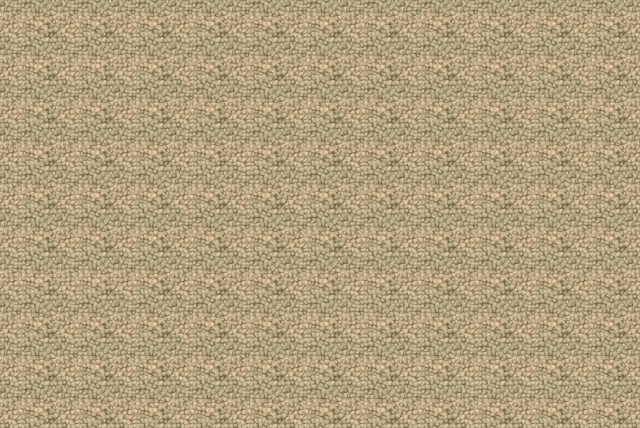
Write a Shadertoy shader that draws this pattern.

```glsl
const vec2 TILE_SIZE = vec2(0.1333, 0.1003);   // in canvas heights
const vec2 TUFTS_PER_TILE = vec2(13.0, 10.0);
const vec2 NO_REPEAT = vec2(512.0);

const vec3 SHADOW_TAN = vec3(0.50, 0.43, 0.29);
const vec3 LIGHT_SAND = vec3(0.85, 0.778, 0.64);
const vec3 WARM_TINT = vec3(0.030, -0.008, -0.008);

vec2 hash2(vec2 p) {
    vec2 q = vec2(dot(p, vec2(127.1, 311.7)), dot(p, vec2(269.5, 183.3)));
    return fract(sin(q) * 43758.55);
}

float cornerSlope(vec2 corner, vec2 offset, vec2 period) {
    float angle = 6.2832 * hash2(mod(corner, period) + 17.0).x;
    return dot(vec2(cos(angle), sin(angle)), offset);
}

// Gradient noise that wraps at the given period
float gradientNoise(vec2 p, vec2 period) {
    vec2 i = floor(p), f = fract(p);
    vec2 u = f * f * f * (f * (f * 6.0 - 15.0) + 10.0);
    vec2 ex = vec2(1.0, 0.0), ey = vec2(0.0, 1.0);
    float bottom = mix(cornerSlope(i, f, period), cornerSlope(i + ex, f - ex, period), u.x);
    float top = mix(cornerSlope(i + ey, f - ey, period), cornerSlope(i + 1.0, f - 1.0, period), u.x);
    return mix(bottom, top, u.y);
}

float tileNoise(vec2 tile, vec2 frequency) {
    return gradientNoise(tile * frequency, frequency);
}

// Soft spot that recurs once in every tile
float tileSpot(vec2 tile, vec2 centre, vec2 radius) {
    vec2 d = (fract(tile - centre + 0.5) - 0.5) / radius;
    return exp(-dot(d, d));
}

// Rounded tufts: x = seam, y = dome, z = side light, w = own tone
vec4 tufts(vec2 p, vec2 period, float looseness) {
    vec2 base = floor(p);
    float nearest = 8.0, second = 8.0;
    vec2 toCentre = vec2(0.0);
    float ownTone = 0.0;
    for (int j = -1; j <= 1; j++)
    for (int i = -1; i <= 1; i++) {
        vec2 cell = base + vec2(i, j);
        vec2 shared = hash2(mod(cell, period) + 3.7);
        vec2 jitter = mix(shared, hash2(cell + 91.3), looseness);
        vec2 d = cell + 0.11 + 0.78 * jitter - p;
        float dist = length(d);
        if (dist < nearest) {
            second = nearest;
            nearest = dist;
            toCentre = d;
            ownTone = hash2(shared * 37.0).x;
        } else {
            second = min(second, dist);
        }
    }
    float seam = 1.0 - smoothstep(0.0, 0.6, second - nearest);
    float dome = 1.0 - 1.7 * nearest * nearest;
    return vec4(seam, dome, dot(toCentre, vec2(0.45, -0.9)), ownTone);
}

vec3 carpet(vec2 uv) {
    vec2 tile = uv / TILE_SIZE;

    // Slow drift and wear differ from row to row
    float drift = gradientNoise(tile * vec2(0.2, 0.8) + 5.3, NO_REPEAT);
    float wear = smoothstep(0.12, 0.5, gradientNoise(tile * vec2(0.28, 0.8) + 31.7, NO_REPEAT));
    tile.x += 0.03 * drift;

    // Bend the tuft grid so that no straight rows remain
    vec2 bend = vec2(tileNoise(tile, vec2(6.0, 5.0)), tileNoise(tile, vec2(5.0, 4.0)));
    vec4 tuft = tufts(tile * TUFTS_PER_TILE + 0.5 * bend, TUFTS_PER_TILE, 0.35 * wear);

    float patches = tileNoise(tile, vec2(5.0, 4.0));
    float fuzz = tileNoise(tile, vec2(20.0, 15.0));
    float grain = tileNoise(tile, vec2(29.0, 22.0));

    // Fuzz closes some seams and deepens others
    float seamDepth = 0.08 + 0.62 * smoothstep(-0.35, 0.45, tileNoise(tile, vec2(11.0, 9.0)));

    // Dark clumps and a dim band in each tile
    float clump = tileSpot(tile, vec2(0.96, 0.17), vec2(0.08, 0.07));
    clump += 0.7 * tileSpot(tile, vec2(0.47, 0.90), vec2(0.08, 0.07));
    clump += 0.4 * tileSpot(tile, vec2(0.72, 0.25), vec2(0.06, 0.05));
    float band = cos(6.2832 * (tile.y - 0.92));

    float tone = 0.78 - seamDepth * tuft.x + 0.28 * (tuft.y - 0.7);
    tone += 0.36 * tuft.z + 0.22 * (tuft.w - 0.5);
    tone += 0.06 * patches + 0.34 * fuzz + 0.30 * grain;
    tone -= clump * (1.0 - 0.5 * wear) * (0.20 + 0.25 * tuft.x);
    tone -= 0.025 * band;

    float warmth = 0.5 * patches + 0.8 * (tuft.w - 0.5) - 0.2 * band;
    return mix(SHADOW_TAN, LIGHT_SAND, clamp(tone, -0.15, 1.10)) + WARM_TINT * warmth;
}

void mainImage(out vec4 fragColor, in vec2 fragCoord) {
    // Four samples per pixel smooth the seams
    vec3 color = vec3(0.0);
    for (int j = 0; j < 2; j++)
    for (int i = 0; i < 2; i++) {
        vec2 offset = (vec2(i, j) - 0.5) * 0.5;
        color += carpet((fragCoord + offset) / iResolution.y);
    }
    fragColor = vec4(color * 0.25, 1.0);
}
```
